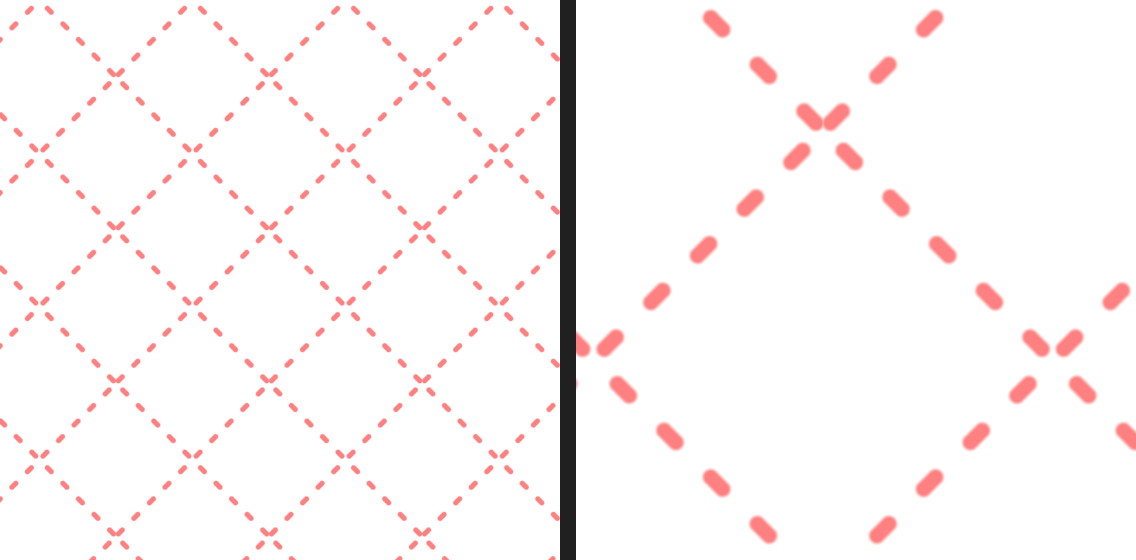
Left: the whole. Right: its middle third, enlarged.
Give the GLSL for this pattern, as a Shadertoy shader.

```glsl
const float PERIOD = 0.27344;              // lattice pitch, in canvas units
const vec2 CROSSING = vec2(0.2070, 0.8626); // one crossing of the lines

// Lengths below are in units of the pitch.
const float DASH_STEP = 0.1016;            // spacing along x between dashes
const float LAST_DASH = 4.0;               // highest dash index on one side
const float UPPER_START = 0.0286;          // first dash above a crossing
const float LOWER_START = 0.0571;          // first dash below a crossing
const float DASH_HALF = 0.0129;            // half extent of the dash core along x
const float CORE_RADIUS = 0.0110;          // fully coloured radius
const float FADE_RADIUS = 0.0224;          // radius where the colour ends

const vec3 PAPER = vec3(1.0);
const vec3 CORAL = vec3(1.0, 0.50, 0.50);

// Distance to a row of round-capped dashes on the diagonal y = x
float dashedDiagonal(vec2 p, float start) {
    float along = 0.5 * (p.x + p.y);
    float index = clamp(round((along - start) / DASH_STEP), 0.0, LAST_DASH);
    float center = start + index * DASH_STEP;
    float nearest = clamp(along, center - DASH_HALF, center + DASH_HALF);
    return length(p - vec2(nearest));
}

void mainImage(out vec4 fragColor, in vec2 fragCoord) {
    float canvas = min(iResolution.x, iResolution.y);
    vec2 cell = (fragCoord / canvas - CROSSING) / PERIOD;

    // Repeat around each crossing and mirror left to right
    cell -= round(cell);
    cell.x = abs(cell.x);

    // The upper and lower arms start their dashes at different offsets
    float upper = dashedDiagonal(cell, UPPER_START);
    float lower = dashedDiagonal(vec2(cell.x, -cell.y), LOWER_START);

    // Soft edge, never narrower than a pixel
    float pixel = 1.0 / (canvas * PERIOD);
    float fade = max(FADE_RADIUS, CORE_RADIUS + pixel);
    float ink = 1.0 - smoothstep(CORE_RADIUS, fade, min(upper, lower));

    fragColor = vec4(mix(PAPER, CORAL, ink), 1.0);
}
```
